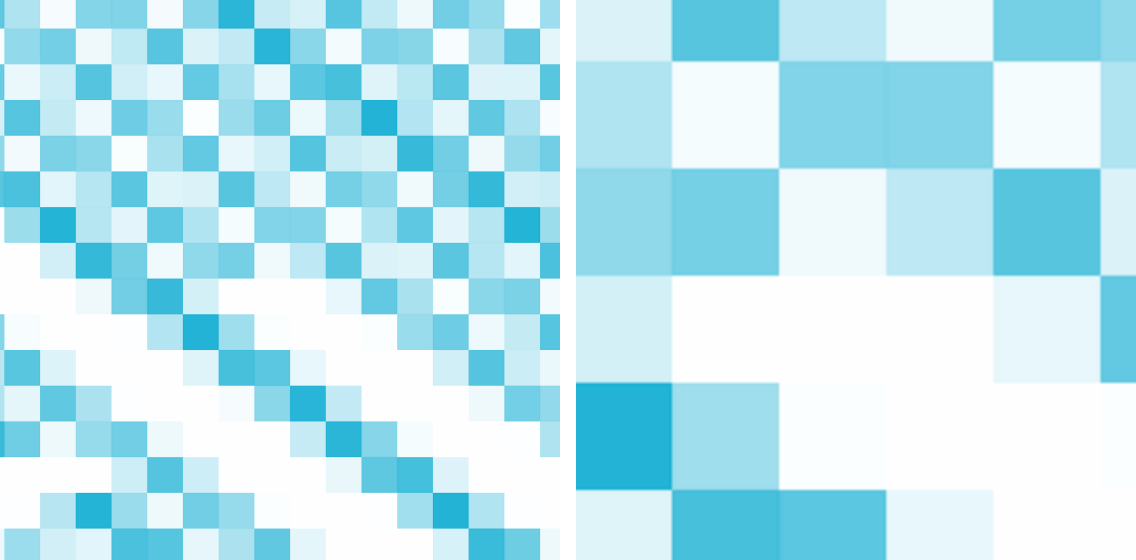
Left, the full canvas; right, a detail of the centre.
This pattern is drawn by a three.js fragment shader. Its source:

```glsl
varying vec2 vUv;

const float CELLS = 15.68;                  // cells along each side
const vec2 GRID_SHIFT = vec2(0.878, 0.2);   // part of the first cell cut off
const float SLOPE = 1.38;                   // columns moved per row down
const float SPACING = 3.29;                 // columns between stripes
const float FIRST_STRIPE = -6.36;           // column of stripe 0 in row 0
const vec3 PAPER = vec3(0.995, 0.998, 1.0);
const vec3 CYAN = vec3(0.10, 0.69, 0.83);

// 1 for the bold stripes, 0 for the thin ones
float isBold(float stripe) {
  return float(stripe == -3.0 || stripe == 0.0 || stripe == 4.0);
}

// Strength of a stripe in a row; some are left out to open the white bands
float presence(float stripe, float row) {
  if (stripe == -1.0) return 0.0;
  if (stripe == 1.0) return 1.0 - step(8.0, row);
  if (stripe == -3.0) return float(row != 13.0);
  if (stripe < -3.0) return 0.6 * step(15.0, row);
  return 1.0;
}

// Soft cross section of a stripe, with distance in columns
float stripeProfile(float distanceToAxis, float bold) {
  float peak = mix(0.74, 0.96, bold);
  float falloff = mix(1.25, 0.95, bold);
  return peak * exp(-falloff * distanceToAxis * distanceToAxis);
}

// Ink of one cell, given its column from the left and row from the top
float cellInk(vec2 cell) {
  float along = cell.x - FIRST_STRIPE - SLOPE * cell.y;
  float nearest = floor(along / SPACING + 0.5);
  float ink = 0.0;
  for (int i = -1; i <= 1; i++) {
    float stripe = nearest + float(i);
    float profile = stripeProfile(along - stripe * SPACING, isBold(stripe));
    ink = max(ink, profile * presence(stripe, cell.y));
  }
  return ink * smoothstep(0.0, 0.06, ink);
}

// Flat cells whose shared edges blend over the given width
float mosaic(vec2 p, vec2 edge) {
  vec2 q = p - 0.5;
  vec2 cell = floor(q);
  vec2 blend = clamp((fract(q) - 0.5) / edge + 0.5, 0.0, 1.0);
  float upper = mix(cellInk(cell), cellInk(cell + vec2(1.0, 0.0)), blend.x);
  float lower = mix(cellInk(cell + vec2(0.0, 1.0)), cellInk(cell + 1.0), blend.x);
  return mix(upper, lower, blend.y);
}

// Faint line along the cell borders
float seam(vec2 p, vec2 edge) {
  vec2 toBorder = 0.5 - abs(fract(p) - 0.5);
  vec2 line = 1.0 - smoothstep(vec2(0.0), 0.02 + edge, toBorder);
  return max(line.x, line.y);
}

void main() {
  vec2 p = vec2(vUv.x, 1.0 - vUv.y) * CELLS + GRID_SHIFT;
  vec2 edge = max(fwidth(p), vec2(0.03));
  float ink = mosaic(p, edge);
  ink *= 1.0 + 0.06 * seam(p, edge);
  gl_FragColor = vec4(mix(PAPER, CYAN, min(ink, 1.0)), 1.0);
}
```
